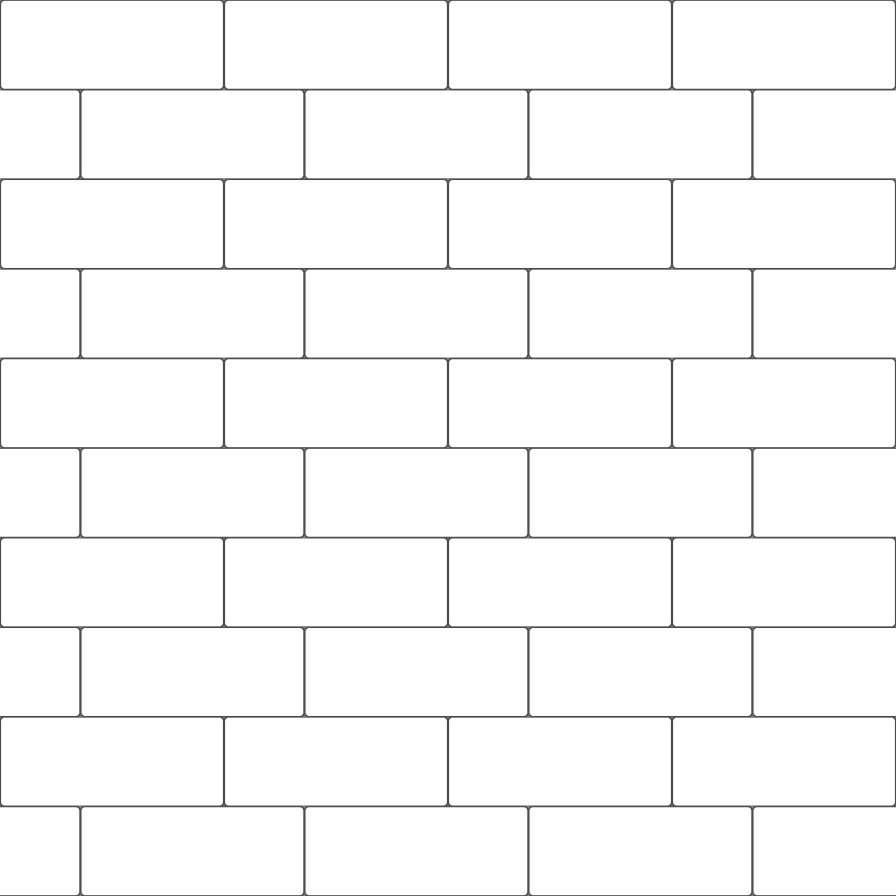
This pattern is drawn by a Shadertoy shader. Its source:

```glsl
// Signed distance to a box with rounded corners
float roundedBox(vec2 p, vec2 halfSize, float radius) {
    vec2 q = abs(p) - halfSize + radius;
    return length(max(q, 0.0)) + min(max(q.x, q.y), 0.0) - radius;
}

void mainImage(out vec4 fragColor, in vec2 fragCoord) {
    vec2 uv = fragCoord / iResolution.xy;
    float pixel = 1.0 / min(iResolution.x, iResolution.y);

    // Running bond: four bricks across, ten courses, alternate courses shifted
    vec2 grid = uv * vec2(4.0, 10.0);
    float course = floor(grid.y);
    grid.x -= 0.359 * (1.0 - mod(course, 2.0));
    vec2 local = (fract(grid) - 0.5) / vec2(4.0, 10.0);

    // Brick face, with slightly wider upright joints
    float d = roundedBox(local, vec2(0.125 - 0.00125, 0.05 - 0.00095), 0.004);
    float joint = clamp(d / pixel + 0.5, 0.0, 1.0);

    // Dark joints fade to lighter grey in the open corners
    float grey = mix(0.3, 0.5, smoothstep(0.0011, 0.0024, d));
    fragColor = vec4(vec3(mix(1.0, grey, joint)), 1.0);
}
```
